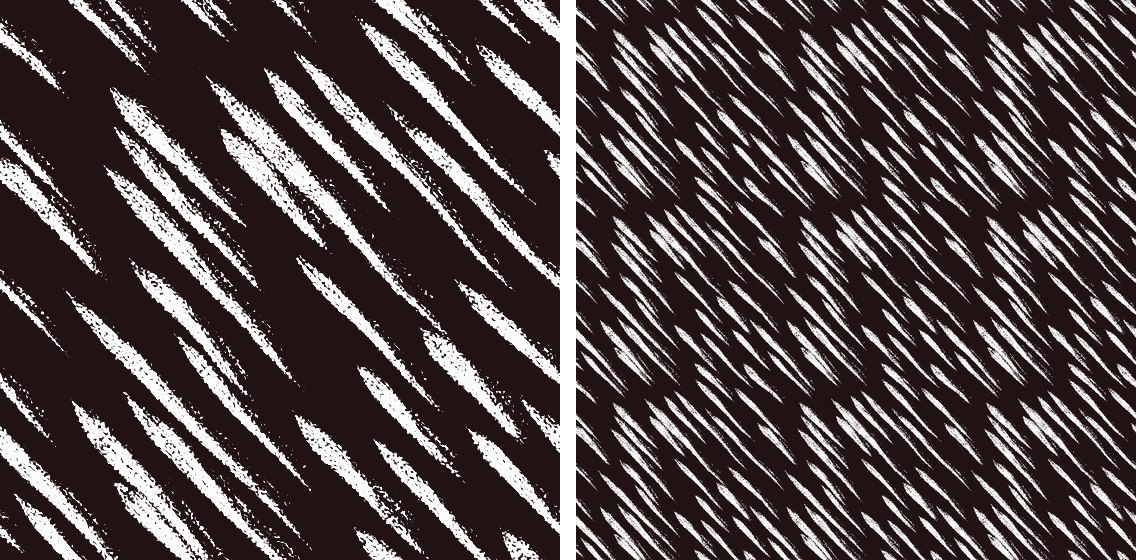
Left: one tile. Right: repeated 3 by 3.
This pattern is drawn by a Shadertoy shader. Its source:

```glsl
const vec3 GROUND = vec3(0.13, 0.07, 0.08);
const vec3 CHALK = vec3(0.985);
const float LANES = 11.0;                       // diagonal lanes per tile
const float LANE_JITTER = 0.45;                 // sideways shift, in lanes
const float ANGLE = 0.825;                      // downward slope, radians
const float ANGLE_SPREAD = 0.07;
const vec2 FILL_RANGE = vec2(0.58, 0.92);       // part of a cell a stroke spans
const vec2 HALF_WIDTH = vec2(0.014, 0.023);
const float BEND = 0.010;
const vec2 GRAIN_SCALE = vec2(160.0, 230.0);    // along, across
const vec2 BRISTLE_SCALE = vec2(9.0, 150.0);
const vec2 PATCH_SCALE = vec2(22.0, 45.0);
const float GRAIN = 1.0;
const float BODY = 0.62;                        // ink load inside a stroke
const float DRYNESS = 0.85;
const float SOFTNESS = 0.55;                    // edge blur, in pixels

vec2 hash22(vec2 p) {
    vec3 q = fract(p.xyx * vec3(0.1031, 0.1030, 0.0973));
    q += dot(q, q.yzx + 33.33);
    return fract((q.xx + q.yz) * q.zy);
}

float gradientDot(vec2 cell, vec2 offset) {
    float a = 6.2832 * hash22(cell).x;
    return dot(vec2(cos(a), sin(a)), offset);
}

// Gradient noise, roughly -1 to 1
float noise(vec2 p) {
    vec2 i = floor(p), f = p - i;
    vec2 k = f * f * f * (f * (f * 6.0 - 15.0) + 10.0);
    vec2 e = vec2(1.0, 0.0);
    float low = mix(gradientDot(i, f), gradientDot(i + e, f - e), k.x);
    float high = mix(gradientDot(i + e.yx, f - e.yx), gradientDot(i + e.xx, f - e.xx), k.x);
    return 1.5 * mix(low, high, k.y);
}

// Ink level of one dry brush stroke; p = (along, across), positive is inked
float strokeInk(vec2 p, float halfLength, float halfWidth, vec2 seed) {
    vec2 shift = 91.0 * seed + 40.0;
    float u = 0.5 + 0.5 * p.x / halfLength;
    p.y += BEND * noise(vec2(p.x * 4.0, 0.5) + shift);

    // Blunt start, broad shoulder, long thin tail
    float profile = sqrt(smoothstep(0.0, 0.24, u) * (1.0 - smoothstep(0.72, 1.0, u)));
    profile *= mix(1.0, 0.52, smoothstep(0.2, 0.75, u));
    float beyond = max(abs(p.x) - halfLength, 0.0);
    float width = halfWidth * (1.12 * profile - 0.12) - beyond;
    width += 0.0012 * noise(vec2(p.x * 60.0, 7.5) + shift);

    float grain = GRAIN * noise(p * GRAIN_SCALE + shift);
    float bristle = noise(p * BRISTLE_SCALE + shift.yx);
    float patches = noise(p * PATCH_SCALE + shift + 17.0);

    // Firm lower edge, crumbling upper edge
    float edge = (width - abs(p.y)) / halfWidth * (p.y < 0.0 ? 4.0 : 1.9);
    float upper = smoothstep(-0.6, 0.3, p.y / halfWidth);
    float dry = DRYNESS * max(bristle, 0.0) * mix(0.35, 1.0, upper);
    dry += 0.45 * max(patches, 0.0) + 0.2 * (1.0 - smoothstep(0.1, 0.4, u));
    float body = min(edge, BODY) - dry + 0.75 * grain;

    // Loose flecks running beside the tail
    float band = abs(p.y / halfWidth - 1.15) / 0.35;
    float reach = smoothstep(0.3, 0.5, u) * (1.0 - smoothstep(0.85, 1.0, u));
    float flecks = grain + 0.6 * patches + 0.5 * bristle - 0.5 * band;
    flecks += 0.5 * seed.y - 0.65 - 2.0 * (1.0 - reach);
    return max(body, flecks);
}

void mainImage(out vec4 fragColor, in vec2 fragCoord) {
    vec2 uv = fragCoord / iResolution.xy;
    // Lane number and position along it: both wrap with the tile
    float across = uv.x + uv.y;
    float homeLane = floor(across * LANES);
    float ink = -2.0;

    for (int i = -1; i <= 1; i++) {
        float lane = homeLane + float(i);
        float laneId = mod(lane, LANES);
        vec2 laneRnd = hash22(vec2(laneId + 3.0, 51.0));
        float cells = 2.0 + floor(2.0 * laneRnd.x);
        float slide = laneRnd.y;
        float homeCell = floor((uv.x - slide) * cells);

        for (int j = -1; j <= 1; j++) {
            float cell = homeCell + float(j);
            vec2 id = vec2(laneId, mod(cell, cells));
            vec2 place = hash22(id + 11.0);
            vec2 size = hash22(id + 37.0);
            vec2 seed = hash22(id + 73.0);

            float fill = mix(FILL_RANGE.x, FILL_RANGE.y, size.x);
            float x = (cell + 0.5 + (1.0 - fill) * 0.8 * (place.x - 0.5)) / cells + slide;
            float s = (lane + 0.5 + LANE_JITTER * (place.y - 0.5)) / LANES;
            vec2 d = vec2(uv.x - x, across - s - (uv.x - x));

            float angle = ANGLE + ANGLE_SPREAD * (seed.x - 0.5);
            vec2 dir = vec2(cos(angle), -sin(angle));
            vec2 p = vec2(dot(d, dir), dot(d, vec2(-dir.y, dir.x)));
            float halfLength = 0.5 * fill / (cells * dir.x);
            if (abs(p.y) > 0.06 || abs(p.x) > halfLength + 0.02) continue;

            float halfWidth = mix(HALF_WIDTH.x, HALF_WIDTH.y, size.y);
            ink = max(ink, strokeInk(p, halfLength, halfWidth, seed));
        }
    }

    float blur = max(SOFTNESS * GRAIN_SCALE.y / iResolution.y, 0.02);
    fragColor = vec4(mix(GROUND, CHALK, smoothstep(-blur, blur, ink)), 1.0);
}
```
